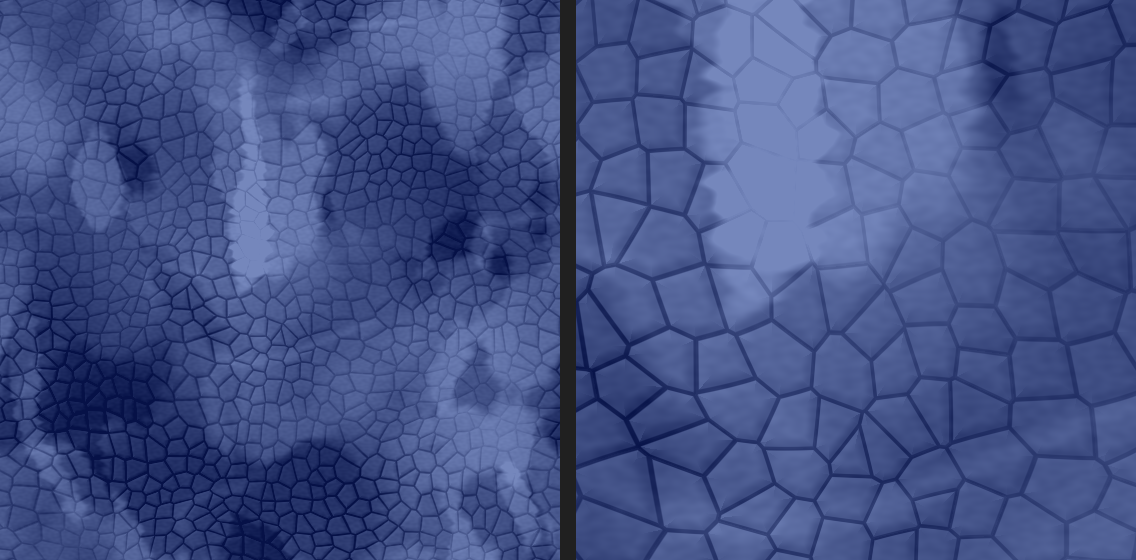
Left, the full canvas; right, a detail of the centre.
Reproduce this texture procedurally as a Shadertoy shader.

```glsl
const vec3 DEEP_BLUE = vec3(0.09, 0.14, 0.35);
const vec3 PALE_BLUE = vec3(0.43, 0.50, 0.71);
const float SCALES = 32.0;         // scales across the canvas
const float SCALE_JITTER = 0.78;
const float SCALE_STRETCH = 0.045; // bending of the scale grid
const float SEAM_WIDTH = 0.035;    // in scale units
const float SEAM_DEPTH = 0.36;
const float BEVEL = 0.13;
const float JAG = 0.013;           // sideways fraying of the patches
const float PATCH_BEND = 0.10;
const float MEAN_TONE = 0.43;
const float GRAIN = 0.09;
const vec2 LIGHT_DIR = vec2(-0.6, 0.8);

vec2 hash2(vec2 p) {
    vec2 k = vec2(dot(p, vec2(127.1, 311.7)), dot(p, vec2(269.5, 183.3)));
    return fract(sin(k) * 43758.5453);
}

float cornerSlope(vec2 cell, vec2 offset, vec2 period, float seed) {
    float angle = 6.28319 * hash2(mod(cell, period) + seed * 17.0).x;
    return dot(vec2(cos(angle), sin(angle)), offset);
}

// Gradient noise that wraps over the unit square
float noise(vec2 uv, vec2 period, float seed) {
    vec2 p = uv * period;
    vec2 i = floor(p), f = fract(p), e = vec2(1.0, 0.0);
    vec2 w = f * f * f * (f * (f * 6.0 - 15.0) + 10.0);
    float low = mix(cornerSlope(i, f, period, seed),
                    cornerSlope(i + e.xy, f - e.xy, period, seed), w.x);
    float high = mix(cornerSlope(i + e.yx, f - e.yx, period, seed),
                     cornerSlope(i + e.xx, f - e.xx, period, seed), w.x);
    return mix(low, high, w.y);
}

float fbm(vec2 uv, vec2 period, float seed) {
    float sum = 0.0, amp = 1.0;
    for (int o = 0; o < 4; o++) {
        sum += amp * noise(uv, period, seed + float(o));
        period *= 2.0;
        amp *= 0.45;
    }
    return sum;
}

vec2 scaleCentre(vec2 cell) {
    return 0.5 + SCALE_JITTER * (hash2(mod(cell, SCALES)) - 0.5);
}

// Wrapping Voronoi: x = distance to seam, yz = direction to it, w = scale id
vec4 scaleCells(vec2 p) {
    vec2 i = floor(p), f = fract(p), nearest = vec2(0.0), home = vec2(0.0);
    float best = 8.0;
    for (int y = -1; y <= 1; y++)
    for (int x = -1; x <= 1; x++) {
        vec2 g = vec2(x, y);
        vec2 r = g + scaleCentre(i + g) - f;
        if (dot(r, r) < best) { best = dot(r, r); nearest = r; home = g; }
    }
    float seam = 8.0;
    vec2 dir = vec2(0.0);
    for (int y = -2; y <= 2; y++)
    for (int x = -2; x <= 2; x++) {
        vec2 g = home + vec2(x, y);
        vec2 r = g + scaleCentre(i + g) - f;
        vec2 across = r - nearest;
        if (dot(across, across) > 1e-4) {
            vec2 n = normalize(across);
            float d = dot(0.5 * (r + nearest), n);
            if (d < seam) { seam = d; dir = n; }
        }
    }
    return vec4(seam, dir, hash2(mod(i + home, SCALES) + 71.0).x);
}

// Frayed patches laid over soft gradients, 0 = deep, 1 = pale
float patchTone(vec2 uv) {
    vec2 q = uv + PATCH_BEND * vec2(noise(uv, vec2(3.0), 1.0), noise(uv, vec2(3.0), 2.0));
    q.x += JAG * (noise(uv, vec2(14.0, 64.0), 3.0) + 0.5 * noise(uv, vec2(24.0, 128.0), 4.0));
    float blur = mix(0.05, 0.35, smoothstep(-0.1, 0.4, noise(uv, vec2(4.0), 5.0)));
    float pale = smoothstep(-blur, blur, fbm(q, vec2(3.0, 2.0), 10.0));
    float dark = smoothstep(0.12 - blur, 0.12 + blur, fbm(q, vec2(5.0, 3.0), 20.0));
    float spots = smoothstep(0.33, 0.40, noise(q, vec2(8.0, 4.0), 30.0));
    float streaks = 1.0 - smoothstep(0.0, 0.08, abs(noise(q, vec2(2.0, 5.0), 40.0)));
    streaks *= smoothstep(0.0, 0.25, noise(uv, vec2(4.0), 41.0));
    float tone = MEAN_TONE + 0.45 * noise(uv, vec2(3.0), 50.0);
    return tone + 0.40 * (pale - 0.5) - 0.26 * (dark - 0.35) + 0.32 * spots + 0.16 * streaks;
}

void mainImage(out vec4 fragColor, in vec2 fragCoord) {
    vec2 uv = fragCoord / iResolution.xy;
    float pixel = SCALES / iResolution.y;
    float tone = patchTone(uv);

    // Scales with dark seams and lit rims
    vec2 bend = vec2(noise(uv, vec2(4.0), 60.0), noise(uv, vec2(4.0), 61.0));
    vec4 cell = scaleCells((uv + SCALE_STRETCH * bend) * SCALES);
    float relief = clamp(0.75 + 1.1 * noise(uv, vec2(4.0), 62.0) - 0.35 * (tone - 0.5), 0.3, 1.2);
    float seam = 1.0 - smoothstep(SEAM_WIDTH - 0.5 * pixel, SEAM_WIDTH + pixel, cell.x);
    float rim = 1.0 - smoothstep(0.05, 0.28, cell.x);
    tone += 0.07 * (cell.w - 0.5) + 0.03;
    tone += relief * rim * (BEVEL * dot(cell.yz, LIGHT_DIR) * (1.0 - seam) - 0.05);
    tone -= relief * seam * SEAM_DEPTH;

    // Fine skin grain
    tone += GRAIN * noise(uv, vec2(110.0, 190.0), 70.0);

    vec3 color = mix(DEEP_BLUE, PALE_BLUE, clamp(tone, -0.2, 1.08));
    fragColor = vec4(color, 1.0);
}
```
